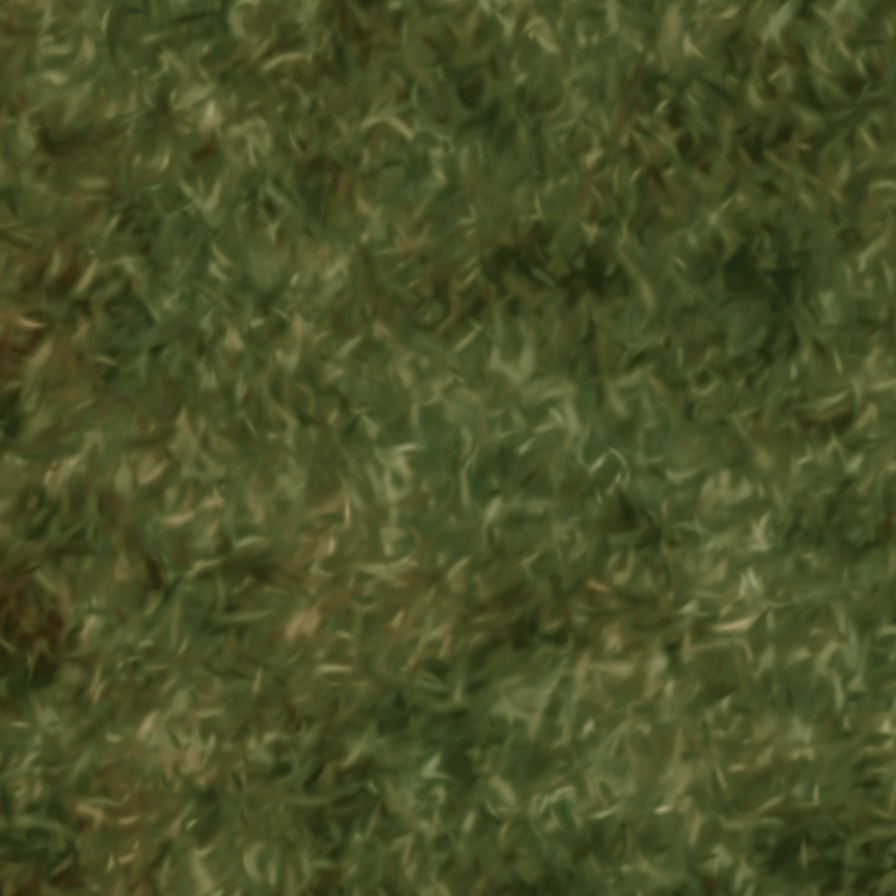
Write a WebGL 1 fragment shader that draws this texture.

```glsl
precision highp float;
// Soft-focus rough turf: layers of short curved blades scattered on turned
// grids of mixed size. Each blade carries a tone and a warmth; both are blended
// first and then turned into dark green, olive, brown and straw colours.
uniform vec2 u_resolution;

float hash(vec2 p) {
  return fract(sin(dot(p, vec2(127.1, 311.7))) * 43758.5453);
}

float noise(vec2 p) {
  vec2 i = floor(p), f = fract(p);
  f = f * f * (3.0 - 2.0 * f);
  return mix(mix(hash(i), hash(i + vec2(1.0, 0.0)), f.x),
             mix(hash(i + vec2(0.0, 1.0)), hash(i + vec2(1.0, 1.0)), f.x), f.y);
}

float fbm(vec2 p) {
  return 0.55 * noise(p) + 0.3 * noise(p * 2.1 + 7.3) + 0.15 * noise(p * 4.3 + 2.9);
}

mat2 turn(float a) {
  return mat2(cos(a), -sin(a), sin(a), cos(a));
}

// Coverage of a bent, tapered blade with blurred edges, centred along x.
float blade(vec2 p, float halfLength, float halfWidth, float bend) {
  float along = p.x / halfLength;
  float across = (p.y + bend * halfLength * (along * along - 0.4)) / halfWidth;
  across /= 1.0 - 0.25 * along;
  return exp(-1.8 * across * across) * smoothstep(1.0, 0.15, abs(along));
}

// Blends one layer of blades over the ground, x = tone and y = warmth.
vec2 addBlades(vec2 ground, vec2 p, float layer, vec2 patchShade, float lean) {
  float size = mix(0.036, 0.062, hash(vec2(layer, 3.0)));
  float gridAngle = layer * 1.7;
  vec2 q = turn(gridAngle) * p / size + layer * 13.7;
  vec2 cell = floor(q);
  for (int j = -1; j <= 1; j++) {
    for (int i = -1; i <= 1; i++) {
      vec2 id = cell + vec2(float(i), float(j));
      vec2 seed = id + layer * 31.0;
      vec2 centre = id + vec2(hash(seed + 0.3), hash(seed + 5.1));
      float angle = lean + 2.4 * (hash(seed + 9.7) - 0.5);
      vec2 local = turn(angle - gridAngle) * (q - centre) * size;
      float shade = hash(seed + 17.2);
      float halfLength = size * mix(0.35, 0.85, hash(seed + 21.4));
      float halfWidth = size * mix(0.13, 0.23, hash(seed + 27.8));
      float cover = blade(local, halfLength, halfWidth, 0.7 * (hash(seed + 33.6) - 0.5));
      float tone = patchShade.x + 0.82 * (shade - 0.5) + 0.35 * pow(shade, 9.0);
      float warmth = patchShade.y + 1.5 * (hash(seed + 41.9) - 0.5);
      ground = mix(ground, vec2(tone, warmth), 0.8 * cover);
    }
  }
  return ground;
}

// Dark gaps, mid green, light olive, then pale straw.
vec3 turfColour(vec2 shade) {
  float tone = shade.x;
  vec3 c = mix(vec3(0.13, 0.155, 0.05), vec3(0.282, 0.317, 0.145), smoothstep(-0.2, 0.5, tone));
  c = mix(c, vec3(0.46, 0.47, 0.28), smoothstep(0.38, 0.95, tone));
  c = mix(c, vec3(0.66, 0.62, 0.47), smoothstep(0.82, 1.3, tone));
  float warmth = clamp(shade.y, -1.0, 1.2);
  return c + warmth * mix(vec3(0.03, -0.008, -0.016), vec3(0.055, -0.016, -0.008), step(0.0, warmth));
}

void main() {
  vec2 p = gl_FragCoord.xy / u_resolution.y;

  // Broad patches and smaller tufts steer brightness, dryness and lean.
  float light = 0.4 + 0.6 * (fbm(p * 6.0 + 4.0) - 0.5) + 0.4 * (noise(p * 17.0 + 8.0) - 0.5);
  float dryness = 1.7 * (fbm(p * 6.0 + 19.0) - 0.5) + 0.3 * smoothstep(0.3, 0.0, p.x);
  float lean = 1.0 + 1.5 * (noise(p * 3.5 + 31.0) - 0.5);
  vec2 patchShade = vec2(light, dryness);

  vec2 shade = patchShade - vec2(0.2, 0.0);
  for (int k = 0; k < 14; k++) {
    shade = addBlades(shade, p, float(k) + 1.0, patchShade, lean);
  }

  // Soft mottling, drawn out along the blades.
  vec2 mottle = turn(1.0) * p * vec2(22.0, 42.0);
  shade.x += 0.24 * (fbm(mottle) - 0.5);

  gl_FragColor = vec4(turfColour(shade), 1.0);
}
```
